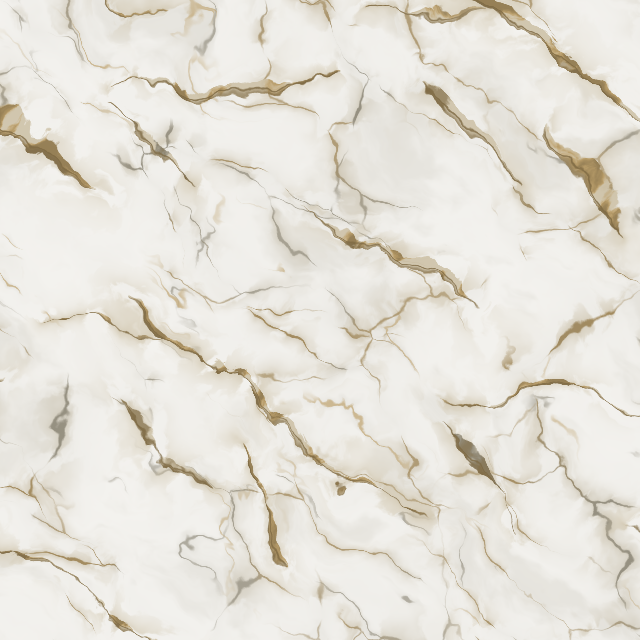
This texture is drawn by a three.js fragment shader. Its source:

```glsl
// White marble with ragged diagonal gold veins, broken hairline cracks and faint clouding.
varying vec2 vUv;

const vec3 WHITE = vec3(0.950, 0.945, 0.930);
const vec3 CLOUD = vec3(0.865, 0.855, 0.825);
const vec3 BEIGE = vec3(0.81, 0.765, 0.665);
const vec3 GOLD = vec3(0.74, 0.62, 0.40);
const vec3 BROWN = vec3(0.49, 0.41, 0.26);
const vec3 GREY = vec3(0.56, 0.54, 0.48);
const vec2 GRAIN_DIR = vec2(0.77, -0.64);    // direction the veins run in
const vec2 CELL_STRETCH = vec2(0.55, 1.25);  // crack cells: along, across
const float WARP = 0.14;                     // broad waviness of all veins
const float JAG = 0.011;                     // fine raggedness of all veins
const float CRACK_SCALE = 3.8;               // cells across, coarsest layer
const float CRACK_WIDTH = 0.0012;
const float SOFT = 0.0011;                   // edge smoothing

vec2 hash2(vec2 p) {
  vec3 q = fract(p.xyx * vec3(0.1031, 0.1030, 0.0973));
  q += dot(q, q.yzx + 33.33);
  return fract((q.xx + q.yz) * q.zy);
}

float noise(vec2 p) {
  vec2 i = floor(p), f = fract(p);
  f = f * f * (3.0 - 2.0 * f);
  vec2 e = vec2(1.0, 0.0);
  return mix(mix(hash2(i).x, hash2(i + e).x, f.x),
             mix(hash2(i + e.yx).x, hash2(i + e.xx).x, f.x), f.y);
}

float fbm(vec2 p) {
  float sum = 0.0, amp = 0.52;
  for (int i = 0; i < 5; i++) {
    sum += amp * noise(p);
    p = mat2(1.6, 1.2, -1.2, 1.6) * p + 7.3;
    amp *= 0.5;
  }
  return sum;
}

vec2 alongGrain(vec2 p) {
  return vec2(dot(p, GRAIN_DIR), dot(p, vec2(-GRAIN_DIR.y, GRAIN_DIR.x)));
}

// Distance to the nearest border between cells
float cellBorder(vec2 p) {
  vec2 base = floor(p), nearest = vec2(0.0);
  float best = 9.0, border = 9.0;
  for (int k = 0; k < 9; k++) {
    vec2 c = base + vec2(mod(float(k), 3.0), floor(float(k) / 3.0)) - 1.0;
    vec2 r = c + hash2(c) - p;
    if (dot(r, r) < best) { best = dot(r, r); nearest = r; }
  }
  for (int k = 0; k < 25; k++) {
    vec2 c = base + vec2(mod(float(k), 5.0), floor(float(k) / 5.0)) - 2.0;
    vec2 r = c + hash2(c) - p, gap = r - nearest;
    if (dot(gap, gap) > 0.0001)
      border = min(border, dot(0.5 * (r + nearest), normalize(gap)));
  }
  return border;
}

// Hairline cracks, broken along their length, with blotchy stains
void paintCracks(inout vec3 colour, vec2 p, float scale, float strength) {
  vec2 seed = vec2(scale * 3.1, scale);
  float d = cellBorder(alongGrain(p) * CELL_STRETCH * scale + seed) / scale;
  float present = smoothstep(0.42, 0.58, noise(p * scale * 1.2 + seed)) * strength;
  float broken = smoothstep(0.22, 0.55, noise(p * 26.0 + seed));
  float stain = fbm(p * 26.0 + seed);
  float width = CRACK_WIDTH * (0.2 + 4.0 * stain * stain * stain);
  vec3 tint = mix(GREY, mix(GOLD, BROWN, 0.5), smoothstep(0.35, 0.6, noise(p * 6.0 + seed)));
  float halo = exp(-d / 0.010) * smoothstep(0.47, 0.62, stain);
  colour = mix(colour, mix(BEIGE, tint, 0.25), 0.8 * halo * present);
  colour = mix(colour, CLOUD, 0.3 * exp(-d / 0.016) * present);
  colour = mix(colour, tint, smoothstep(SOFT, -SOFT, d - width) * present * broken);
}

// Ragged wisps lying along the grain, in loose clusters
void paintWisps(inout vec3 colour, vec2 p, vec2 seed, vec3 tint, float strength) {
  float level = abs(fbm(alongGrain(p) * vec2(4.0, 9.0) + seed) - 0.5);
  float cluster = smoothstep(0.46, 0.66, noise(p * 5.5 + seed))
                * smoothstep(0.35, 0.6, noise(p * 21.0 + seed));
  colour = mix(colour, CLOUD, 0.45 * smoothstep(0.05, 0.0, level) * cluster);
  colour = mix(colour, tint, strength * smoothstep(0.014, 0.002, level) * cluster);
}

// Broad vein from a to b, repeated on a diagonal half-step lattice
void paintVein(inout vec3 colour, vec2 p, vec2 a, vec2 b, float thickness, vec3 core) {
  vec2 d = p - 0.5 * (a + b), h = 0.5 * (b - a);
  vec2 uv = vec2(d.x + d.y, d.x - d.y);
  uv -= floor(uv + 0.5);
  d = 0.5 * vec2(uv.x + uv.y, uv.x - uv.y);
  float t = dot(d, h) / dot(h, h);
  float side = dot(d, vec2(-h.y, h.x)) / length(h);
  float off = length(d - h * clamp(t, -1.0, 1.0));
  float taper = sqrt(max(0.0, 1.0 - t * t));
  float patchy = fbm(p * 30.0 + a * 9.0);
  float ragged = fbm(alongGrain(p) * vec2(28.0, 60.0) + a * 17.0) - 0.5;
  float swell = noise(p * 13.0 + a * 31.0);
  float width = thickness * taper * (0.1 + 1.9 * swell * swell + 2.2 * ragged);
  float fill = smoothstep(SOFT, -SOFT, off - width) * smoothstep(0.0, 0.2, taper);
  float rim = smoothstep(0.2, 0.9, -side / max(width, 0.001));
  float dark = clamp(rim * 0.65 + smoothstep(0.48, 0.64, patchy) * 0.7, 0.0, 1.0);
  float halo = exp(-off / (thickness * 1.5 + 0.004)) * smoothstep(0.44, 0.58, patchy);
  colour = mix(colour, BEIGE, 0.75 * halo);
  vec3 body = mix(mix(core, BEIGE, smoothstep(0.54, 0.42, patchy)), BROWN, dark);
  colour = mix(colour, body, fill * 0.92);
  float seam = smoothstep(SOFT, -SOFT, abs(side + 0.3 * width) - 0.0014 * swell - 0.0003);
  colour = mix(colour, BROWN, 0.8 * seam * smoothstep(0.1, 0.5, taper));
}

void main() {
  vec2 bend = vec2(fbm(vUv * 6.0), fbm(vUv * 6.0 + 19.7)) - 0.5;
  vec2 jag = vec2(fbm(vUv * 42.0 + 5.0), fbm(vUv * 42.0 + 31.0)) - 0.5;
  vec2 p = vUv + WARP * bend + JAG * jag;

  // Clouded ground
  float mottle = fbm(alongGrain(p) * vec2(13.0, 22.0) + 11.0);
  float cloud = 0.5 * fbm(alongGrain(p) * vec2(4.0, 7.0) + 3.0) + 0.5 * mottle;
  vec3 colour = mix(WHITE, CLOUD, 0.6 * smoothstep(0.52, 0.72, cloud));
  colour += 0.02 * (mottle - 0.5);

  // Wisps and crack layers, each finer and fainter
  float scale = CRACK_SCALE, strength = 0.9;
  for (int i = 0; i < 2; i++) {
    vec2 seed = vec2(9.0, 4.0) * (float(i) + 1.0);
    paintWisps(colour, p, seed, mix(GREY, GOLD, float(i)), 0.65);
    paintCracks(colour, p, scale, strength);
    scale *= 1.8;
    strength *= 0.75;
  }

  // Broad veins, faint ones first
  paintVein(colour, p, vec2(0.18, 0.84), vec2(0.33, 0.69), 0.009, GREY);
  paintVein(colour, p, vec2(0.19, 0.87), vec2(0.53, 0.88), 0.006, GOLD);
  paintVein(colour, p, vec2(0.18, 0.36), vec2(0.31, 0.23), 0.009, BEIGE);
  paintVein(colour, p, vec2(0.37, 0.30), vec2(0.46, 0.12), 0.008, GOLD);
  paintVein(colour, p, vec2(0.07, 0.47), vec2(0.27, 0.47), 0.007, GOLD);
  paintVein(colour, p, vec2(0.48, 0.68), vec2(0.75, 0.48), 0.012, GOLD);
  paintVein(colour, p, vec2(0.23, 0.51), vec2(0.64, 0.19), 0.014, GOLD);
  gl_FragColor = vec4(clamp(colour, 0.0, 1.0), 1.0);
}
```
